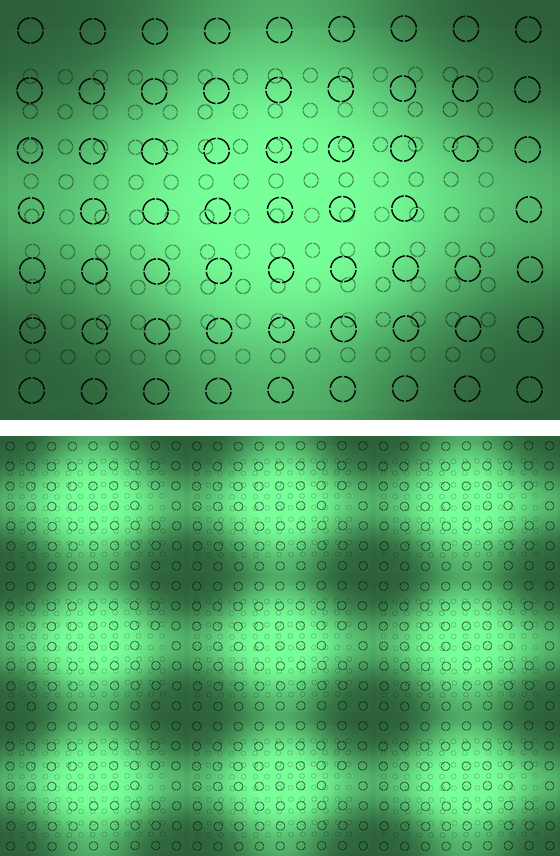
Top, the tile; bottom, the same tile 3 across and 3 down.
A Shadertoy shader for this pattern:

```glsl
const float TAU = 6.2831853;

// Lengths are fractions of the canvas height.
const vec2 LARGE_GRID = vec2(9.0, 7.0);
const float LARGE_RADIUS = 0.0299;
const float LARGE_STROKE = 0.0019;
const float LARGE_GAP = 0.0021;
const vec2 MISSING_CELL = vec2(7.0, 3.0);

const vec2 SMALL_GRID = vec2(16.0, 12.0);
const vec2 SMALL_SHIFT = vec2(0.0254, 0.0278);
const vec2 SMALL_FIRST = vec2(0.0, 1.0);
const vec2 SMALL_LAST = vec2(13.0, 9.0);
const float SMALL_RADIUS = 0.0168;
const float SMALL_STROKE = 0.0012;
const float SMALL_GAP = 0.0016;
const float SMALL_OPACITY = 0.55;
const float SMALL_BLUR = 0.0012;

const float LEAN = 0.0035;
const vec2 GLOW_CENTER = vec2(0.5, 0.52);
const float GLOW_MEAN = 0.70;
const float GLOW_SWING = 0.31;
const vec3 GREEN = vec3(0.463, 1.0, 0.595);
const vec3 INK = vec3(0.02, 0.05, 0.03);

// Plate edges as left, bottom, right, top in canvas fractions.
const vec4 PLATE = vec4(0.014, 0.024, 0.986, 0.931);
const vec4 PANEL = vec4(0.040, 0.061, 0.935, 0.910);

float hash(vec2 cell) {
    return fract(sin(dot(cell, vec2(127.1, 311.7))) * 4375.85);
}

// Fill of a shape from its signed distance
float coverage(float dist, float soft) {
    return 1.0 - smoothstep(-0.5 * soft, 0.5 * soft, dist);
}

// Circle outline cut at its four compass points
float brokenRing(vec2 q, float radius, float stroke, float gap) {
    float ring = abs(length(q) - radius) - stroke;
    float cut = gap - min(abs(q.x), abs(q.y));
    return max(ring, cut);
}

// Offset from the middle of a cell, with a slight wrapping lean
vec2 fromCellCenter(vec2 uv, vec2 cell, vec2 grid, vec2 shift, vec2 size) {
    vec2 center = (cell + 0.5) / grid + shift;
    vec2 swing = sin(TAU * (center - 0.5));
    return (uv - center) * size - LEAN * vec2(-swing.y, swing.x);
}

float boxDistance(vec2 uv, vec4 box, vec2 size, float corner) {
    vec2 halfSize = 0.5 * (box.zw - box.xy) * size;
    vec2 q = abs((uv - 0.5 * (box.xy + box.zw)) * size) - halfSize + corner;
    return length(max(q, 0.0)) + min(max(q.x, q.y), 0.0) - corner;
}

// Uneven brightness from layered sines with whole periods
float mottle(vec2 uv) {
    float sum = 0.0;
    for (float i = 1.0; i <= 4.0; i++) {
        vec2 phase = TAU * uv * vec2(i, i + 1.0);
        sum += sin(phase.x + 1.7 * i + sin(phase.y)) * sin(phase.y + i * i) / i;
    }
    return sum;
}

float glow(vec2 uv) {
    vec2 s = sin(0.5 * TAU * (uv - GLOW_CENTER));
    return GLOW_MEAN + GLOW_SWING * cos(0.25 * TAU * dot(s, s));
}

void mainImage(out vec4 fragColor, in vec2 fragCoord) {
    vec2 uv = fragCoord / iResolution.xy;
    vec2 size = vec2(iResolution.x / iResolution.y, 1.0);
    float pixel = 1.0 / iResolution.y;

    // Lit sheet with faint plate edges
    float light = glow(uv) + 0.006 * mottle(uv);
    float plate = boxDistance(uv, PLATE, size, 0.012);
    float panel = boxDistance(uv, PANEL, size, 0.004);
    light *= 0.965 + 0.035 * coverage(plate, pixel + 0.002);
    light *= 1.0 - 0.02 * coverage(abs(panel) - 0.0008, pixel + 0.001);
    vec3 color = GREEN * light;

    // Small faded rings, kept inside a margin
    vec2 cell = floor((uv - SMALL_SHIFT) * SMALL_GRID);
    vec2 q = fromCellCenter(uv, cell, SMALL_GRID, SMALL_SHIFT, size);
    vec2 inside = step(SMALL_FIRST, cell) * step(cell, SMALL_LAST);
    float ring = brokenRing(q, SMALL_RADIUS, SMALL_STROKE, SMALL_GAP);
    float fade = SMALL_OPACITY * mix(0.85, 1.15, hash(cell));
    float small = coverage(ring, pixel + SMALL_BLUR) * inside.x * inside.y;
    color = mix(color, INK, small * fade);

    // Large dark rings, one left out
    cell = floor(uv * LARGE_GRID);
    q = fromCellCenter(uv, cell, LARGE_GRID, vec2(0.0), size);
    ring = brokenRing(q, LARGE_RADIUS, LARGE_STROKE, LARGE_GAP);
    float present = cell == MISSING_CELL ? 0.0 : 1.0;
    color = mix(color, INK, coverage(ring, pixel) * present);

    fragColor = vec4(clamp(color, 0.0, 1.0), 1.0);
}
```
